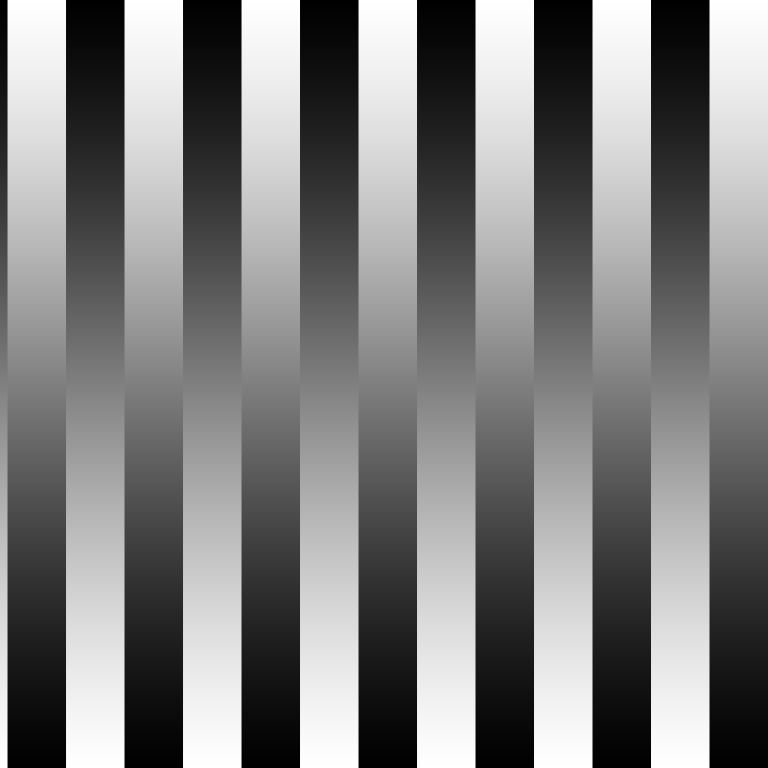
This pattern is drawn by a Shadertoy shader. Its source:

```glsl
// Vertical ramp, eased halfway between linear and smoothstep
float ramp(float y) {
    return mix(y, smoothstep(0.0, 1.0, y), 0.5);
}

// 1 inside the stripes that brighten upward, 0 inside their neighbours
float stripeMask(float x, float pixel) {
    const float stripeWidth = 0.07617;
    float phase = fract((x - 0.0098) / (2.0 * stripeWidth));
    // Signed distance to the nearest stripe edge, in canvas units
    float dist = (0.25 - abs(phase - 0.25)) * 2.0 * stripeWidth;
    if (phase > 0.75) dist = (phase - 1.0) * 2.0 * stripeWidth;
    return clamp(dist / pixel + 0.5, 0.0, 1.0);
}

void mainImage(out vec4 fragColor, in vec2 fragCoord) {
    vec2 uv = fragCoord / iResolution.xy;
    float rising = ramp(uv.y);

    // Alternate the ramp with its inverse
    float grey = mix(1.0 - rising, rising, stripeMask(uv.x, 1.0 / iResolution.x));
    fragColor = vec4(vec3(grey), 1.0);
}
```
